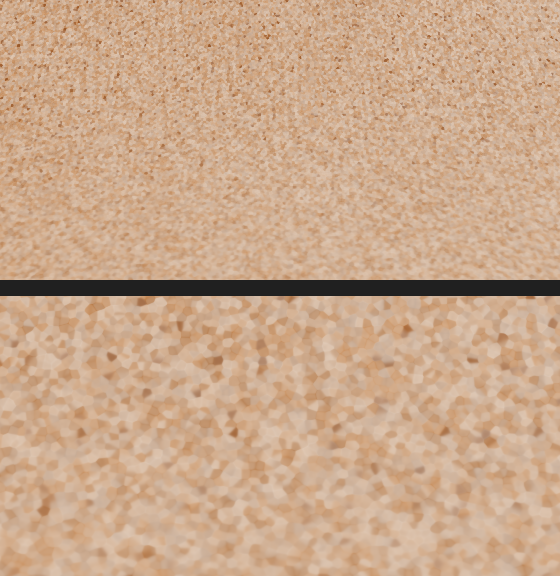
Top: the whole. Bottom: its middle third, enlarged.
Write a Shadertoy shader that draws this texture.

```glsl
// Fine sandy ground: tan grains, crisp and speckled at the top, softly out of focus below.

const vec3 MEAN_SAND = vec3(0.817, 0.682, 0.568);
const vec3 TINT_STEP = vec3(0.013, 0.037, 0.058);  // orange to pale pink, per deviation
const vec3 LIGHT_STEP = vec3(0.019, 0.021, 0.021); // dark to light, per deviation
const vec3 SPECK_DROP = vec3(0.15, 0.22, 0.25);    // darkening by a warm pit
const float NEAR_DENSITY = 100.0;  // grains per canvas height at the bottom
const float FAR_DENSITY = 130.0;   // and at the top
const float SOFT_FALLOFF = 2.7;
const float CRISP_FALLOFF = 8.0;
const float SOFT_CONTRAST = 0.78;
const float CRISP_CONTRAST = 1.1;
const float SPECK_CHANCE = 0.05;
const float SKEW = 0.13;           // lengthens the dark tail
const float GRIT_DENSITY = 230.0;  // finest sparkle per canvas height
const float GRIT_STRENGTH = 1.5;

float hash(vec2 p) {
    return fract(sin(dot(p, vec2(127.1, 311.7))) * 43758.5453);
}

float valueNoise(vec2 p) {
    vec2 i = floor(p), f = fract(p);
    f = f * f * (3.0 - 2.0 * f);
    return mix(mix(hash(i), hash(i + vec2(1, 0)), f.x),
               mix(hash(i + vec2(0, 1)), hash(i + vec2(1, 1)), f.x), f.y);
}

// Blends nearby grains; returns tint and light in deviations, and pit cover.
vec3 grains(vec2 p, float falloff, float stretch) {
    vec2 home = floor(p);
    vec2 tones = vec2(0.0);
    float pits = 0.0, total = 0.0, squares = 0.0;
    for (int y = -2; y <= 2; y++) {
        for (int x = -2; x <= 2; x++) {
            vec2 cell = home + vec2(x, y);
            vec2 jitter = vec2(hash(cell), hash(cell + 17.3));
            vec2 offset = (cell + jitter - p) * vec2(1.0 / stretch, 1.0);
            float weight = exp(-falloff * dot(offset, offset));
            vec2 tone = vec2(hash(cell + 41.7), hash(cell + 73.1)) - 0.5;
            tones += weight * tone;
            pits += weight * step(hash(cell + 95.9), SPECK_CHANCE);
            total += weight;
            squares += weight * weight;
        }
    }
    // Uniform tones have deviation 1 / sqrt(12)
    return vec3(tones * 3.46 / sqrt(squares), pits / total);
}

void mainImage(out vec4 fragColor, in vec2 fragCoord) {
    vec2 uv = fragCoord / iResolution.xy;
    vec2 p = fragCoord / iResolution.y;
    float aspect = iResolution.x / iResolution.y;

    // Mild perspective: grains shrink toward the top
    float growth = FAR_DENSITY - NEAR_DENSITY;
    vec2 ground = vec2((p.x - 0.5 * aspect) * (NEAR_DENSITY + growth * p.y),
                       p.y * (NEAR_DENSITY + 0.5 * growth * p.y));

    // Focus falls off toward the bottom
    float focus = smoothstep(0.05, 0.85, uv.y);
    float falloff = mix(SOFT_FALLOFF, CRISP_FALLOFF, focus);
    vec3 grain = grains(ground, falloff, mix(1.3, 1.0, focus));
    vec2 tone = grain.xy - SKEW * (grain.xy * grain.xy - 1.0);
    tone *= mix(SOFT_CONTRAST, CRISP_CONTRAST, focus);

    // Finest sparkle, only where in focus
    float grit = valueNoise(p * GRIT_DENSITY + 3.7) - 0.5;
    tone.y += GRIT_STRENGTH * grit * focus;

    // Broad patches, paler to the lower right
    float patches = valueNoise(p * 5.0) + valueNoise(p * 16.0 + 9.0) - 1.0;
    tone.x += 0.35 * patches + 0.7 * (uv.x - 0.5) - 0.2 * (uv.y - 0.5);
    tone.y += 0.25 * patches - 0.5 * (uv.y - 0.5);

    vec3 color = MEAN_SAND + TINT_STEP * tone.x + LIGHT_STEP * tone.y;
    color -= SPECK_DROP * grain.z * mix(0.35, 1.0, focus);
    fragColor = vec4(clamp(color, 0.0, 1.0), 1.0);
}
```
